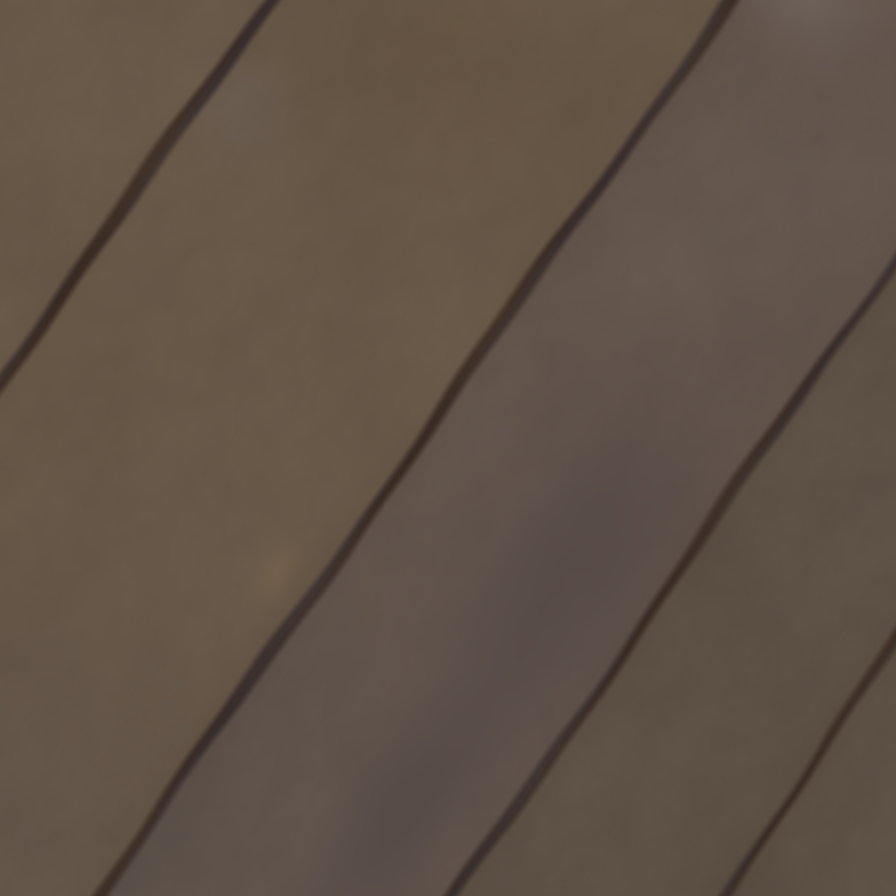
Write a WebGL 1 fragment shader that draws this texture.

```glsl
precision highp float;
// Weathered brown boards running diagonally, narrowing to the lower right.
// Four dark seams, spaced by a geometric series, split the boards; layered
// sines wobble the seams and mottle the wood, soft ellipses add stains.
uniform vec2 u_resolution;

// Warped, rotated sine octaves, roughly -1 to 1
float mottle(vec2 p) {
  float sum = 0.0, amp = 0.5;
  for (int i = 0; i < 5; i++) {
    sum += amp * sin(p.x + 1.7 * sin(p.y * 0.8 + 1.3)) * cos(p.y + 1.1 * sin(p.x * 0.7));
    p = mat2(1.36, 1.18, -1.18, 1.36) * p + 2.7;
    amp *= 0.62;
  }
  return sum;
}

// Soft blob in board space: x runs across the boards, y along them
float stain(vec2 p, vec2 center, vec2 size) {
  vec2 q = p - center;
  q = vec2(0.82 * q.x - 0.57 * q.y, 0.57 * q.x + 0.82 * q.y) / size;
  return exp(-dot(q, q));
}

void main() {
  vec2 p = gl_FragCoord.xy / u_resolution;
  float pixel = 1.0 / min(u_resolution.x, u_resolution.y);

  // Seams: distance, darkness and the number of the board under p
  float board = 0.0, seam = 0.0, shoulder = 0.0;
  for (int i = 0; i < 4; i++) {
    float k = float(i);
    float wobble = 0.003 * sin(p.y * 13.0 + k * 2.4) + 0.0012 * sin(p.y * 43.0 + k * 5.0);
    float seamX = -0.412 + 2.152 * (1.0 - pow(0.757, k)) + (0.716 - 0.012 * k) * p.y;
    float d = (p.x - seamX - wobble) * 0.82;
    float halfWidth = 0.0088 - 0.0009 * k + 0.0012 * sin(p.y * 17.0 + k * 3.0);
    float depth = 0.91 + 0.09 * sin(p.y * 21.0 + k * 4.0);
    board += smoothstep(-0.004 - pixel, 0.004 + pixel, d);
    seam = max(seam, depth * (1.0 - smoothstep(halfWidth - 0.006, halfWidth + 0.003 + pixel, abs(d))));
    shoulder = max(shoulder, exp(-abs(d) * 55.0));
  }

  // Warm wide boards, greyer middle board, darker narrow ones
  vec3 wood = mix(vec3(0.408, 0.345, 0.283), vec3(0.383, 0.330, 0.295), smoothstep(1.0, 2.0, board));
  wood = mix(wood, vec3(0.362, 0.312, 0.268), smoothstep(2.0, 3.0, board));

  // Clouds along the boards, then fine grain
  vec2 along = vec2(0.82 * p.x - 0.57 * p.y, 0.57 * p.x + 0.82 * p.y);
  wood += 0.013 * mottle(along * vec2(13.0, 8.0)) * vec3(1.0, 0.95, 0.9);
  wood += 0.007 * mottle(along * vec2(24.0, 17.0) + 9.0) * vec3(1.0, 0.8, 0.4);
  wood += 0.005 * mottle(along * vec2(75.0, 50.0) + 4.0);

  // Violet-grey damp on the middle board
  float middle = smoothstep(1.0, 2.0, board) * (1.0 - smoothstep(2.0, 3.0, board));
  float damp = stain(p, vec2(0.64, 0.37), vec2(0.09, 0.18)) + stain(p, vec2(0.45, 0.09), vec2(0.06, 0.16));
  wood = mix(wood, vec3(0.335, 0.288, 0.280), 0.85 * middle * min(damp, 1.0));

  // Pale worn spots and greyer corners
  wood += vec3(0.015, 0.025, 0.035) * stain(p, vec2(0.27, 0.88), vec2(0.05, 0.05));
  wood += vec3(0.045, 0.030, 0.015) * stain(p, vec2(0.31, 0.36), vec2(0.020, 0.035));
  wood += vec3(0.035, 0.040, 0.050) * stain(p, vec2(0.90, 1.01), vec2(0.06, 0.05));
  wood -= vec3(0.025, 0.016, 0.004) * stain(p, vec2(0.02, 0.05), vec2(0.25, 0.35));
  wood -= vec3(0.015, 0.018, 0.024) * stain(p, vec2(0.50, 0.93), vec2(0.14, 0.14));

  // Seam shade and core, some stretches cooler than others
  wood -= 0.018 * shoulder;
  vec3 seamColor = mix(vec3(0.222, 0.162, 0.132), vec3(0.215, 0.180, 0.175),
                       0.5 + 0.5 * sin(p.y * 11.0 + board * 2.0 + 2.0));
  gl_FragColor = vec4(mix(wood, seamColor, seam), 1.0);
}
```
